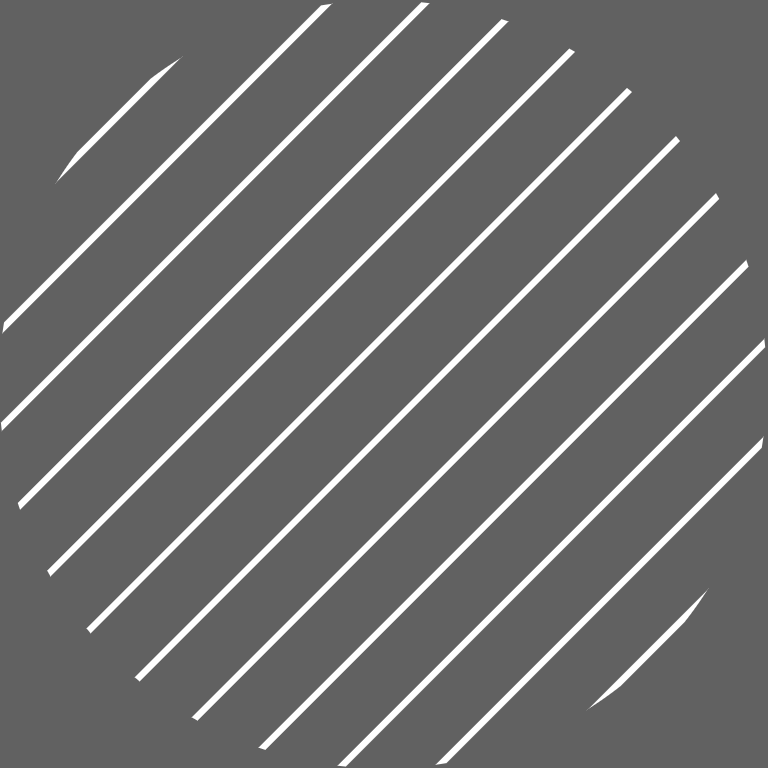
This pattern is drawn by a WebGL 1 fragment shader. Its source:

```glsl
precision highp float;
// Evenly spaced white diagonal stripes clipped to a disc on a flat grey ground.

uniform vec2 u_resolution;

const vec3 GROUND_GREY = vec3(0.38);
const vec3 STRIPE_WHITE = vec3(1.0);
const vec2 DISC_CENTER = vec2(0.4987, 0.4995);
const float DISC_RADIUS = 0.5;
const float STRIPE_SPACING = 0.0894;
const float STRIPE_HALF_WIDTH = 0.00423;

// Signed distance to a disc
float discDistance(vec2 p, vec2 center, float radius) {
  return length(p - center) - radius;
}

// Signed distance to repeated bands; the origin lies midway between two bands
float stripeDistance(float across, float spacing, float halfWidth) {
  float local = (fract(across / spacing) - 0.5) * spacing;
  return abs(local) - halfWidth;
}

// Antialiased coverage of a signed distance
float coverage(float dist, float pixel) {
  return clamp(0.5 - dist / pixel, 0.0, 1.0);
}

void main() {
  float side = min(u_resolution.x, u_resolution.y);
  vec2 p = (gl_FragCoord.xy - 0.5 * u_resolution) / side + 0.5;
  float pixel = 1.0 / side;

  // Position across the stripes, perpendicular to the rising diagonal
  float across = dot(p - 0.5, normalize(vec2(1.0, -1.0)));
  float stripes = stripeDistance(across, STRIPE_SPACING, STRIPE_HALF_WIDTH);
  float disc = discDistance(p, DISC_CENTER, DISC_RADIUS);

  // Keep only the stripes inside the disc
  float ink = coverage(max(stripes, disc), pixel);
  gl_FragColor = vec4(mix(GROUND_GREY, STRIPE_WHITE, ink), 1.0);
}
```
